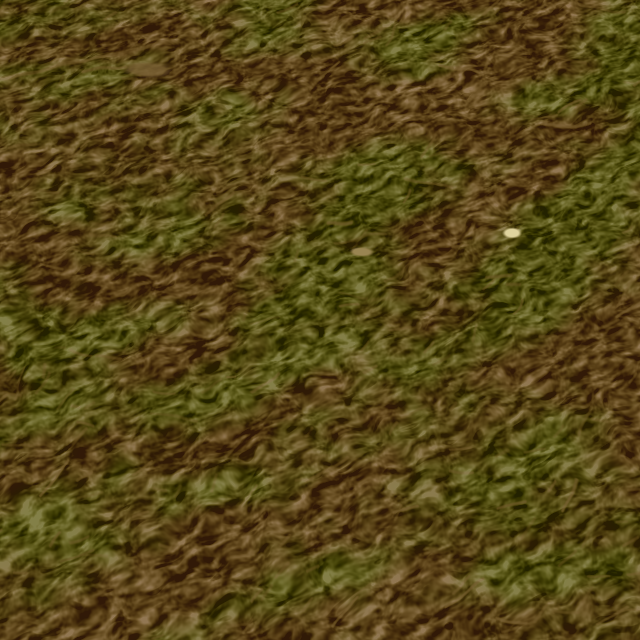
Reproduce this texture procedurally as a WebGL 2 fragment shader.

```glsl
#version 300 es
precision highp float;

uniform vec2 u_resolution;
out vec4 fragColor;

vec2 hash2(vec2 p) {
  vec3 q = fract(p.xyx * vec3(0.1031, 0.1030, 0.0973));
  q += dot(q, q.yzx + 33.33);
  return fract((q.xx + q.yz) * q.zy);
}

float cornerSlope(vec2 cell, vec2 f, vec2 corner) {
  return dot(hash2(cell + corner) * 2.0 - 1.0, f - corner);
}

float gradientNoise(vec2 p) {
  vec2 cell = floor(p), f = fract(p);
  vec2 w = f * f * f * (f * (f * 6.0 - 15.0) + 10.0);
  float low = mix(cornerSlope(cell, f, vec2(0, 0)), cornerSlope(cell, f, vec2(1, 0)), w.x);
  float high = mix(cornerSlope(cell, f, vec2(0, 1)), cornerSlope(cell, f, vec2(1, 1)), w.x);
  return mix(low, high, w.y);
}

vec2 rotate(vec2 p, float angle) {
  float c = cos(angle), s = sin(angle);
  return vec2(c * p.x + s * p.y, c * p.y - s * p.x);
}

// Noise drawn out along a direction
float fibres(vec2 p, float angle, vec2 frequency, float seed) {
  return gradientNoise(rotate(p, angle) * frequency + seed);
}

float segmentDistance(vec2 p, vec2 a, vec2 b) {
  vec2 ab = b - a;
  return length(p - a - ab * clamp(dot(p - a, ab) / dot(ab, ab), 0.0, 1.0));
}

float stroke(float dist, float width, float blur) {
  return 1.0 - smoothstep(width - blur, width + blur, dist);
}

float chip(vec2 p, vec2 center, vec2 radius) {
  return 1.0 - smoothstep(0.65, 1.2, length((p - center) / radius));
}

// Loose stalks, at most one per grid cell
float stalks(vec2 p, float density, float share, float seed) {
  vec2 home = floor(p * density);
  float cover = 0.0;
  for (int j = -1; j <= 1; j++) {
    for (int i = -1; i <= 1; i++) {
      vec2 cell = home + vec2(i, j);
      vec2 place = hash2(cell + seed), kind = hash2(cell + seed + 71.0);
      float angle = mix(-0.25, 1.25, kind.x);
      vec2 reach = vec2(cos(angle), sin(angle)) * mix(0.15, 0.45, place.y) / density;
      vec2 center = (cell + place) / density;
      float dist = segmentDistance(p, center - reach, center + reach);
      float strength = step(kind.y, share) * mix(0.45, 1.0, place.x);
      cover = max(cover, strength * stroke(dist, 0.0021, 0.0018));
    }
  }
  return cover;
}

vec3 soilRamp(float t) {
  return vec3(mix(0.17, 0.50, t), mix(0.11, 0.43, t), 0.01 + 0.23 * pow(t, 1.8));
}

void main() {
  vec2 uv = gl_FragCoord.xy / u_resolution.y;

  // Receding ground, with bent fibre directions
  vec2 ground = vec2((uv.x - 0.5) * (1.0 + 0.25 * uv.y), uv.y * (1.0 + 0.35 * uv.y)) + 3.0;
  vec2 bend = vec2(gradientNoise(ground * 19.0), gradientNoise(ground * 19.0 + 47.0));
  vec2 turf = ground + 0.017 * bend;

  // Layered tone
  float coarse = fibres(turf, 0.52, vec2(26.0, 58.0), 0.0);
  float crossed = fibres(turf, 0.85, vec2(34.0, 62.0), 19.0);
  float fine = fibres(turf, 0.45, vec2(58.0, 115.0), 37.0);
  float grain = gradientNoise(turf * 150.0);
  float patches = fibres(ground, 0.45, vec2(5.0, 11.0), 83.0);
  float tone = 0.54 + 1.05 * coarse + 0.6 * crossed + 0.75 * fine + 0.3 * grain + 0.45 * patches;

  // Shaded pockets between tufts
  float pocket = fibres(turf + 0.004, 0.5, vec2(36.0, 70.0), 61.0);
  tone -= 0.36 * smoothstep(0.13, 0.36, pocket);

  // Pale stalks and their shadows
  vec2 shadowShift = vec2(-0.002, 0.005);
  vec2 curved = uv + 0.01 * bend;
  float straw = max(stalks(curved, 11.0, 0.3, 5.0), 0.8 * stalks(curved, 22.0, 0.4, 29.0));
  float shade = stalks(curved + shadowShift, 11.0, 0.3, 5.0);
  float longStalk = segmentDistance(curved, vec2(-0.02, 0.872), vec2(0.27, 0.935));
  straw = max(straw, 0.9 * stroke(longStalk, 0.003, 0.002));
  tone -= 0.22 * shade;
  tone = mix(tone, max(tone, 0.88), 0.65 * straw);

  // Moss and dry earth tints
  float band = (uv.y - 0.28 - 0.42 * uv.x) / 0.16;
  float moss = 0.36 + 0.3 * exp(-band * band) + 1.1 * patches
    + 1.3 * fibres(ground, 0.5, vec2(3.0, 6.0), 11.0)
    + 0.5 * gradientNoise(ground * 22.0 + 7.0);
  moss = smoothstep(0.0, 1.0, moss) * (1.0 - 0.6 * straw);
  vec3 color = soilRamp(clamp(tone, 0.0, 1.15));
  color += mix(vec3(0.022, -0.012, 0.018), vec3(-0.034, 0.022, -0.024), moss);

  // Light chips
  color = mix(color, vec3(0.88, 0.83, 0.62), chip(uv, vec2(0.80, 0.636), vec2(0.014, 0.008)));
  color = mix(color, vec3(0.60, 0.52, 0.32), chip(curved, vec2(0.565, 0.606), vec2(0.017, 0.008)));
  color = mix(color, vec3(0.47, 0.37, 0.20), 0.8 * chip(curved, vec2(0.23, 0.892), vec2(0.034, 0.014)));

  fragColor = vec4(clamp(color, 0.0, 1.0), 1.0);
}
```
